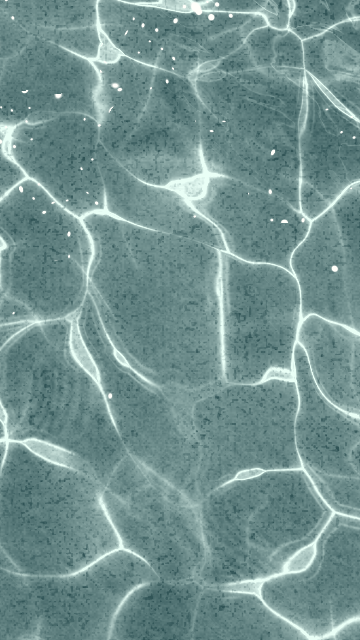
Give the GLSL for this texture, as a Shadertoy shader.

```glsl
const vec3 DEEP_WATER = vec3(0.345, 0.475, 0.475);
const vec3 BRIGHT_WATER = vec3(0.87, 0.96, 0.93);
const vec3 SUN_GLINT = vec3(1.0, 1.0, 0.98);

float hash(vec2 p) {
    return fract(sin(dot(p, vec2(127.1, 311.7))) * 43758.5453);
}

vec2 hash2(vec2 p) {
    return vec2(hash(p), hash(p + 57.3));
}

float noise(vec2 p) {
    vec2 i = floor(p), f = fract(p);
    f = f * f * f * (f * (f * 6.0 - 15.0) + 10.0);
    float low = mix(hash(i), hash(i + vec2(1, 0)), f.x);
    float high = mix(hash(i + vec2(0, 1)), hash(i + vec2(1, 1)), f.x);
    return mix(low, high, f.y);
}

float fbm(vec2 p) {
    float sum = 0.0, gain = 0.533;
    for (int i = 0; i < 4; i++) {
        sum += gain * noise(p);
        p = mat2(1.6, 1.2, -1.2, 1.6) * p + 7.1;
        gain *= 0.5;
    }
    return sum;
}

vec2 warp(vec2 p, float frequency, float amount) {
    vec2 q = p * frequency;
    return p + amount * (vec2(noise(q), noise(q + 31.7)) - 0.5);
}

// Distances to the nearest and second nearest cell walls
vec2 cellWalls(vec2 p) {
    vec2 base = floor(p), f = fract(p), nearest = vec2(0.0);
    float best = 9.0;
    for (int y = -1; y <= 1; y++)
    for (int x = -1; x <= 1; x++) {
        vec2 g = vec2(x, y);
        vec2 r = g + 0.1 + 0.8 * hash2(base + g) - f;
        float d = dot(r, r);
        if (d < best) { best = d; nearest = r; }
    }
    vec2 walls = vec2(9.0);
    for (int y = -2; y <= 2; y++)
    for (int x = -2; x <= 2; x++) {
        vec2 g = vec2(x, y);
        vec2 r = g + 0.1 + 0.8 * hash2(base + g) - f;
        vec2 gap = r - nearest;
        if (dot(gap, gap) > 0.0001) {
            float d = dot(0.5 * (r + nearest), normalize(gap));
            if (d < walls.x) walls = vec2(d, walls.x);
            else walls.y = min(walls.y, d);
        }
    }
    return walls;
}

float bell(float d, float width) {
    return exp(-d * d / (width * width));
}

// Sharp folded ribbons of light with a halo and a trailing line
float caustics(vec2 p) {
    vec2 walls = cellWalls(warp(warp(p, 0.9, 0.8), 2.3, 0.24));
    float d = walls.x;
    float power = mix(0.2, 1.0, smoothstep(0.25, 0.62, noise(p * 1.3 + 40.0)));
    float width = 0.07 * smoothstep(0.58, 0.95, noise(p * 2.9 + 80.0));
    float fold = 0.55 * bell(d - width, 0.016) + 0.2 * bell(d - width, 0.045);
    float fill = 0.3 * (1.0 - smoothstep(width - 0.012, width + 0.012, d)) * smoothstep(0.0, 0.03, width);
    float halo = 0.3 * exp(-d / 0.085) + 0.28 * exp(-walls.y / 0.06);
    float echo = smoothstep(0.45, 0.75, noise(p * 1.7 + 120.0));
    float offset = width + 0.03 + 0.09 * noise(p * 2.0 + 5.0);
    return power * (fold + fill + halo + 0.28 * echo * bell(d - offset, 0.017));
}

// Blurred veils of light under the sharp net
float veils(vec2 p) {
    float d = cellWalls(warp(warp(p, 1.0, 0.9), 3.0, 0.2)).x;
    float power = smoothstep(0.3, 0.7, noise(p * 1.4 + 15.0));
    return power * (0.26 * exp(-d / 0.075) + 0.14 * bell(d, 0.02));
}

// Patches of fine curved ripples
float ripples(vec2 p) {
    float patches = smoothstep(0.56, 0.8, noise(p * 4.5 + 70.0));
    return patches * sin(75.0 * noise(warp(p, 5.0, 0.12) * 2.6 + 14.0));
}

// Thin diagonal surface creases
float creases(vec2 p) {
    vec2 q = vec2(p.x * 0.8 - p.y * 0.6, p.x * 0.6 + p.y * 0.8);
    return bell(fbm(warp(q * vec2(7.0, 15.0), 1.0, 1.2)) - 0.5, 0.035);
}

// Irregular dark grains on the pool floor
float grains(vec2 p) {
    float fine = smoothstep(0.7, 0.9, noise(p * 150.0));
    float coarse = smoothstep(0.78, 0.92, noise(p * 95.0 + 33.0));
    return (fine + coarse) * mix(0.4, 1.2, noise(p * 9.0));
}

// Round sun glints, one at most in each grid cell
float glints(vec2 p, float density) {
    p = warp(mat2(0.88, 0.47, -0.47, 0.88) * p, 0.4, 1.2);
    vec2 id = floor(p);
    float d = length(fract(p) - 0.3 - 0.4 * hash2(id));
    float radius = mix(0.06, 0.2, pow(hash(id + 5.0), 2.5));
    float disc = 1.0 - smoothstep(radius - 0.05, radius + 0.06, d);
    float glow = 0.45 * exp(-d / radius) * (1.0 - smoothstep(0.15, 0.3, d));
    return step(hash(id + 19.0), density) * min(1.0, disc + glow);
}

void mainImage(out vec4 fragColor, in vec2 fragCoord) {
    vec2 p = fragCoord / iResolution.x;
    float top = p.y * iResolution.x / iResolution.y;
    float corner = smoothstep(0.65, 0.1, length((1.0 - vec2(p.x, top)) * vec2(0.8, 1.7)));

    // Light gathered on the floor
    vec2 net = vec2(3.6 * p.x, 3.0 * p.y + 0.4 * p.y * p.y + 0.9 * p.x);
    float light = -0.13 + 0.36 * fbm(p * 3.5 + 4.0);
    light += caustics(net + 2.0) + veils(net * 0.8 + 23.0);
    light += 0.06 * ripples(p);
    light += creases(p) * mix(0.05, 0.32, corner) - 0.1 * corner;

    // Floor texture
    light += 0.15 * (noise(p * 190.0) - 0.5) + 0.08 * (noise(p * 75.0 + 8.0) - 0.5);
    light -= 0.2 * grains(p);

    vec3 color = mix(DEEP_WATER, BRIGHT_WATER, clamp(light, -0.3, 1.08));
    float density = smoothstep(0.55, 0.9, top) * smoothstep(0.45, 0.75, noise(p * 5.0 + 60.0));
    float sparkle = max(glints(p * 24.0, 0.5 * density), glints(p * 11.0 + 40.0, 0.2 * density));
    fragColor = vec4(mix(color, SUN_GLINT, sparkle), 1.0);
}
```
